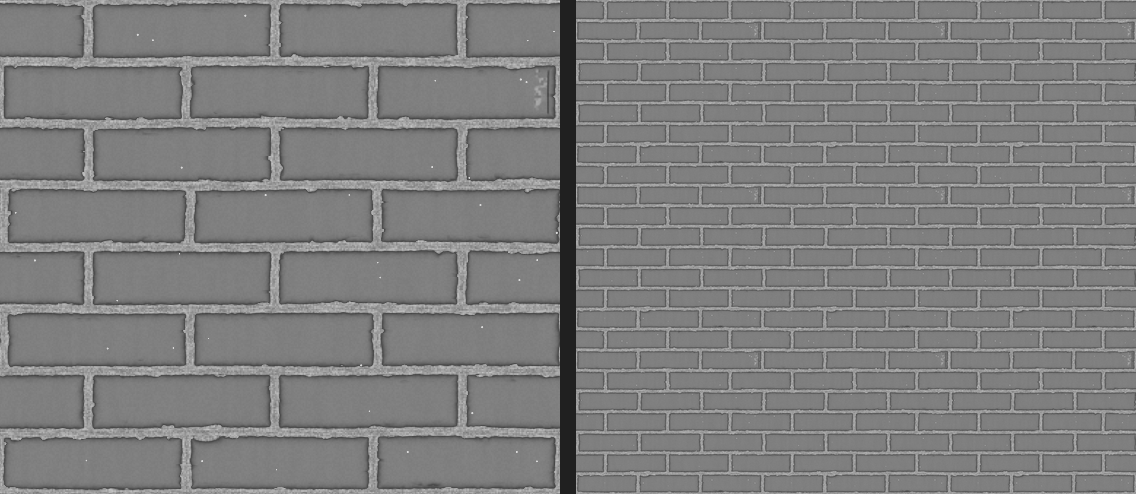
Left, the tile; right, the same tile 3 across and 3 down.
This texture map is drawn by a Shadertoy shader. Its source:

```glsl
const vec2 BRICKS = vec2(3.0, 8.0);       // repeats across and down
const vec2 CELL = vec2(3.03, 1.0);        // brick pitch, in course heights
const float JOINT = 0.076;                // half width of a mortar joint
const float CORNER = 0.035;
const float EVEN_SHIFT = 0.01;            // joint position in even and odd courses
const float ODD_SHIFT = 0.474;
const float SHIFT_DRIFT = 0.016;
const float BRICK_TONE = 0.50;
const float MORTAR_TONE = 0.60;
const float RIM_DEPTH = 0.26;             // dark seam around each brick
const float RIM_WIDTH = 0.036;
const float CHIP_SIZE = 0.05;
const vec2 GRAIN = vec2(384.0, 338.0);    // finest noise cells per canvas
const vec2 SPECK_GRID = vec2(60.0, 52.0);
const float SPECK_CHANCE = 0.013;
const vec2 WORN_BRICK = vec2(2.0, 6.0);
const vec2 SPALLED_BRICK = vec2(1.0, 0.0);

float hash(vec2 p) {
    vec3 h = fract(p.xyx * vec3(0.1031, 0.1030, 0.0973));
    h += dot(h, h.yzx + 33.33);
    return fract((h.x + h.y) * h.z);
}

// Value noise over the unit square that wraps at its edges
float noise(vec2 uv, vec2 period) {
    vec2 p = uv * period;
    vec2 i = floor(p);
    vec2 f = fract(p);
    f = f * f * (3.0 - 2.0 * f);
    vec2 a = mod(i, period);
    vec2 b = mod(i + 1.0, period);
    return mix(mix(hash(a), hash(vec2(b.x, a.y)), f.x),
               mix(hash(vec2(a.x, b.y)), hash(b), f.x), f.y);
}

float roundedBox(vec2 p, vec2 halfSize, float radius) {
    vec2 q = abs(p) - halfSize + radius;
    return length(max(q, 0.0)) + min(max(q.x, q.y), 0.0) - radius;
}

// Sparse pale grit
float specks(vec2 uv) {
    vec2 p = uv * SPECK_GRID;
    vec2 id = mod(floor(p), SPECK_GRID);
    vec2 center = 0.2 + 0.6 * vec2(hash(id + 71.0), hash(id + 137.0));
    float radius = mix(0.07, 0.13, hash(id + 211.0));
    float dotMask = 1.0 - smoothstep(0.5 * radius, 1.3 * radius, length(fract(p) - center));
    return dotMask * step(hash(id + 19.0), SPECK_CHANCE);
}

// Running bond: returns the position inside the brick and its column and row
vec2 brickCell(vec2 uv, out vec2 id) {
    vec2 p = uv * BRICKS;
    p.y += 0.035 * (noise(uv, vec2(5.0, 8.0)) - 0.5);
    p.x += 0.010 * (noise(uv, vec2(9.0, 32.0)) - 0.5);
    float row = mod(floor(p.y), BRICKS.y);
    float odd = mod(row, 2.0);
    float drift = SHIFT_DRIFT * cos(0.785398 * (row - 3.0)) * (1.0 - odd);
    p.x -= mix(EVEN_SHIFT, ODD_SHIFT, odd) + drift;
    id = vec2(mod(floor(p.x), BRICKS.x), row);
    return (fract(p) - 0.5) * CELL;
}

void mainImage(out vec4 fragColor, in vec2 fragCoord) {
    vec2 uv = fragCoord / iResolution.xy;
    float pixel = BRICKS.y / iResolution.y;
    vec2 id;
    vec2 p = brickCell(uv, id);
    float grain = noise(uv, GRAIN) - 0.5;

    // Brick outline with rough edges and mortar smears
    vec2 halfSize = 0.5 * CELL - JOINT;
    float d = roundedBox(p, halfSize, CORNER);
    d += 0.018 * (noise(uv, vec2(150.0, 132.0)) - 0.5);
    float chips = smoothstep(0.72, 0.86, noise(uv, vec2(36.0, 88.0)));
    d += CHIP_SIZE * chips * noise(uv, vec2(120.0, 100.0));
    if (id == SPALLED_BRICK) {
        vec2 spall = (p - vec2(-1.2, 0.43)) / vec2(0.22, 0.09);
        d = max(d, 0.09 * (1.0 - length(spall)));
    }

    // Brick face: flat, faintly mottled, shaded towards the seam
    float brick = BRICK_TONE + 0.025 * grain;
    brick += 0.012 * (noise(uv, vec2(90.0, 12.0)) - 0.5);
    brick -= RIM_DEPTH * exp(min(d, 0.0) / RIM_WIDTH);
    brick = mix(brick, 0.85, specks(uv));
    if (id == WORN_BRICK) {
        float patchMask = smoothstep(1.08, 1.14, p.x) * (1.0 - smoothstep(1.30, 1.33, p.x));
        patchMask *= smoothstep(0.25, 0.5, noise(uv, vec2(70.0, 60.0)));
        patchMask *= 1.0 - smoothstep(0.34, 0.40, abs(p.y));
        float rough = noise(uv, vec2(220.0, 194.0)) - 0.5;
        brick += patchMask * (0.05 + 0.22 * rough);
        brick -= 0.16 * (1.0 - smoothstep(0.008, 0.025, abs(p.x - 1.33)))
                      * (1.0 - smoothstep(0.32, 0.38, abs(p.y)));
    }

    // Mortar: streaks along the joint, pale lips, dark seam
    float upright = step(abs(p.y), halfSize.y);
    float streak = mix(noise(uv, vec2(60.0, 338.0)), noise(uv, vec2(384.0, 60.0)), upright) - 0.5;
    float lip = (d - 0.03) / 0.018;
    float mortar = MORTAR_TONE + 0.055 * exp(-lip * lip);
    mortar += 0.16 * grain + 0.13 * streak;
    mortar -= 0.18 * exp(-max(d, 0.0) / 0.009);

    float tone = mix(brick, mortar, clamp(d / pixel + 0.5, 0.0, 1.0));
    fragColor = vec4(vec3(tone), 1.0);
}
```
